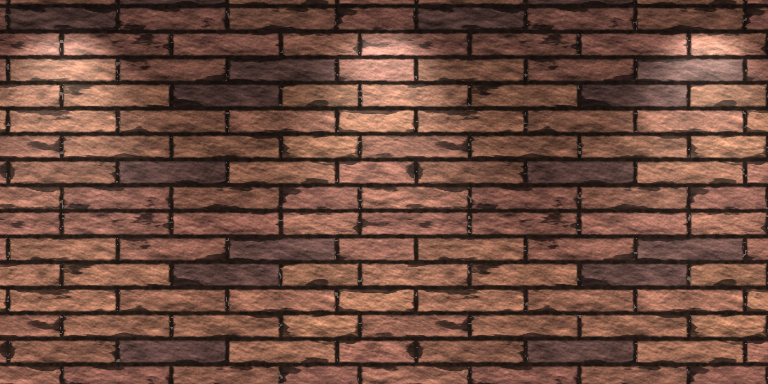
Give the GLSL for this texture, as a Shadertoy shader.

```glsl
// Rough brick wall in running bond, lit from above by three spotlights.

// Layout, in units of canvas height
const float ROWS = 15.0;          // courses down the canvas
const float TOP = 0.0156;         // depth of the first bed joint
const float TILE_ROWS = 7.0;      // courses before the bricks repeat
const float TILE_WIDTH = 1.0625;  // three long bricks and one short
const float BRICK_WIDTH = 0.2855;
const float ODD_START = -0.125;   // left end of the tile in odd courses
const float EVEN_START = 0.021;   // and in even courses
const float JOINT = 0.0105;       // mortar width
const float ROUGH_EDGE = 0.006;

// Surface
const vec3 MORTAR = vec3(0.125, 0.088, 0.07);
const vec3 SPECK = vec3(0.40, 0.36, 0.34);
const vec3 RED_CLAY = vec3(0.50, 0.325, 0.28);
const vec3 TAN_CLAY = vec3(0.585, 0.40, 0.305);
const vec3 DARK_CLAY = vec3(0.355, 0.25, 0.23);
const float RELIEF = 2.5;
const float CHIP_DARKNESS = 0.6;

// Spotlights
const int LAMPS = 3;
const float LAMP_FIRST = 0.165;
const float LAMP_STEP = 0.835;
const float LAMP_DEPTH = 0.06;
const float BEAM_SPREAD = 0.42;
const float BEAM_POWER = 0.62;
const float GLARE = 0.24;
const vec3 BEAM_COLOR = vec3(1.0, 0.96, 0.91);

float hash(vec2 p) {
    vec3 q = fract(vec3(p.xyx) * 0.1031);
    q += dot(q, q.yzx + 33.33);
    return fract((q.x + q.y) * q.z);
}

float noise(vec2 p) {
    vec2 i = floor(p), f = fract(p);
    f = f * f * (3.0 - 2.0 * f);
    return mix(mix(hash(i), hash(i + vec2(1, 0)), f.x),
               mix(hash(i + vec2(0, 1)), hash(i + vec2(1, 1)), f.x), f.y);
}

float fbm(vec2 p) {
    float sum = 0.0, amp = 0.5;
    for (int i = 0; i < 5; i++) {
        sum += amp * noise(p);
        p = mat2(1.6, 1.2, -1.2, 1.6) * p + 7.3;
        amp *= 0.5;
    }
    return sum;
}

// Slanted, split-stone height field
float stone(vec2 p, float seed) {
    return fbm(vec2(p.x + 0.5 * p.y, p.y) * vec2(21.0, 36.0) + seed * 17.0);
}

float boxDistance(vec2 p, vec2 halfSize) {
    vec2 q = abs(p) - halfSize;
    return length(max(q, 0.0)) + min(max(q.x, q.y), 0.0);
}

// Clay colour: warm middle courses, a few dark bricks per tile
vec3 clayColor(float course, float column, bool mayBeDark) {
    float id = course * 4.0 + column;
    float tint = hash(vec2(id, 5.7));
    float warm = smoothstep(3.2, 0.8, abs(course - 4.0));
    vec3 clay = mix(RED_CLAY, TAN_CLAY, clamp(warm * 0.6 + tint * 0.7 - 0.25, 0.0, 1.0));
    bool dark = mod(id, 14.0) < 0.5 || abs(mod(id, 15.0) - 10.0) < 0.5;
    return dark && mayBeDark ? DARK_CLAY : clay * mix(0.88, 1.08, hash(vec2(id, 2.3)));
}

// Scalloped beams that widen and fade downwards
float beams(float x, float depth) {
    float t = max(depth - LAMP_DEPTH, 0.0);
    float width = BEAM_SPREAD * sqrt(t) + 0.02;
    float sum = 0.0;
    for (int i = 0; i < LAMPS; i++) {
        float off = abs(x - LAMP_FIRST - LAMP_STEP * float(i));
        sum += smoothstep(1.3, 0.2, off / width);
    }
    return sum * smoothstep(0.0, 0.07, t) * exp(-3.0 * t);
}

void mainImage(out vec4 fragColor, in vec2 fragCoord) {
    vec2 uv = fragCoord / iResolution.y;
    float pixel = 1.0 / iResolution.y;
    float depth = 1.0 - uv.y;

    // Course and brick
    float rowPos = (depth - TOP) * ROWS;
    float row = floor(rowPos);
    float course = mod(row, TILE_ROWS);
    bool seam = course < 0.5 && row > 0.5;
    bool odd = mod(course, 2.0) > 0.5 || seam;
    float along = mod(uv.x - (odd ? ODD_START : EVEN_START), TILE_WIDTH);
    float column = min(floor(along / BRICK_WIDTH), 3.0);
    float left = column * BRICK_WIDTH;
    float width = min(BRICK_WIDTH, TILE_WIDTH - left);
    vec2 local = vec2(along - left - 0.5 * width, (0.5 - fract(rowPos)) / ROWS);
    float seed = course * 4.0 + column + 1.0;

    // Ragged outline
    vec2 halfSize = 0.5 * (vec2(width, 1.0 / ROWS) - JOINT);
    float ragged = (fbm(local * 60.0 + seed * 9.0) - 0.5) * ROUGH_EDGE;
    float d = boxDistance(local, halfSize) + ragged;
    float cover = smoothstep(pixel, -pixel, d);

    // Chiselled face with sparse dark chips and worn edges
    float h = stone(local, seed);
    float slope = h - stone(local + vec2(-0.0015, 0.004), seed);
    float edge = smoothstep(-0.02, 0.0, d);
    float chip = fbm(local * vec2(10.0, 32.0) + seed * 23.0) + 0.14 * edge;
    vec3 clay = clayColor(course, column, !seam);
    clay *= 1.0 + RELIEF * slope + 0.5 * (h - 0.48);
    clay *= 1.0 - CHIP_DARKNESS * smoothstep(0.68, 0.76, chip);
    clay *= mix(0.8, 1.0, smoothstep(0.0, -0.005, d));
    clay *= 0.94 + 0.12 * noise(uv * 220.0);

    // Mortar with pale grit in the upright joints
    float upright = step(halfSize.x, abs(local.x)) * step(abs(local.y), halfSize.y);
    float grit = upright * smoothstep(0.68, 0.9, noise(uv * 190.0));
    vec3 mortar = mix(MORTAR * (0.7 + 0.6 * noise(uv * 120.0)), SPECK, grit);

    // Light, and a pale glare that lies mostly on the brick faces
    float beam = beams(uv.x, depth);
    float ambient = mix(0.78, 1.0, smoothstep(0.2, 0.7, depth));
    vec3 color = mix(mortar, clay, cover) * (ambient + BEAM_POWER * beam * BEAM_COLOR);
    color += GLARE * beam * (1.0 + 0.4 * beam) * mix(0.2, 1.0, cover) * BEAM_COLOR;
    fragColor = vec4(clamp(color, 0.0, 1.0), 1.0);
}
```
